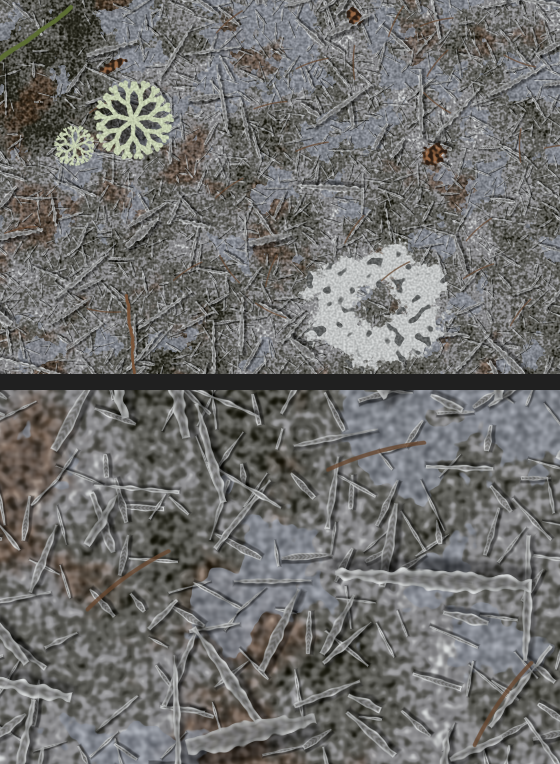
Top, the full canvas; bottom, a detail of the centre.
Give the GLSL for this texture, as a Shadertoy shader.

```glsl
const float PI = 3.14159;
const vec3 MUD = vec3(.17, .17, .13), STONE = vec3(.37, .37, .35);
const vec3 SLATE = vec3(.53, .53, .54), PALE = vec3(.76, .77, .77);
const vec3 BLUE_ICE = vec3(.52, .54, .58), RUST = vec3(.48, .33, .22);
const vec3 LICHEN = vec3(.77, .81, .69), MOSS = vec3(.36, .43, .20);

vec2 hash2(vec2 p) {
    vec3 q = fract(p.xyx * vec3(.1031, .1030, .0973));
    q += dot(q, q.yzx + 33.33);
    return fract((q.xx + q.yz) * q.zy);
}

mat2 rotate(float a) {
    float c = cos(a), s = sin(a);
    return mat2(c, -s, s, c);
}

float corner(vec2 cell, vec2 f, vec2 o) {
    float a = 2. * PI * hash2(cell + o).x;
    return dot(vec2(cos(a), sin(a)), f - o);
}

float gradientNoise(vec2 p) {
    vec2 i = floor(p), f = fract(p), u = f * f * (3. - 2. * f);
    float low = mix(corner(i, f, vec2(0)), corner(i, f, vec2(1, 0)), u.x);
    float high = mix(corner(i, f, vec2(0, 1)), corner(i, f, vec2(1)), u.x);
    return 1.4 * mix(low, high, u.y);
}

float fbm(vec2 p) {
    float sum = 0., amp = .5;
    for (int i = 0; i < 5; i++, amp *= .55) {
        sum += amp * gradientNoise(p);
        p = rotate(.6) * p * 2.1 + 7.3;
    }
    return sum;
}

float strand(vec2 p, vec2 a, vec2 b, float width, float px) {
    vec2 d = b - a;
    float h = clamp(dot(p - a, d) / dot(d, d), 0., 1.);
    return 1. - smoothstep(width - px, width + px, length(p - a - h * d));
}

vec3 iceTone(float t) {
    vec3 c = mix(MUD, STONE, smoothstep(.08, .38, t));
    c = mix(c, SLATE, smoothstep(.4, .62, t));
    return mix(c, PALE, smoothstep(.66, .95, t));
}

// Ice blades: shaded side, striped body, ragged bright rim
vec3 blades(vec3 col, vec2 p, float freq, float density, float rough, float px) {
    vec2 g = p * freq + freq;
    for (int k = 0; k < 9; k++) {
        vec2 cell = floor(g) + vec2(k % 3 - 1, k / 3 - 1);
        vec2 r = hash2(cell), s = hash2(cell + 57.);
        if (r.x > density) continue;
        vec2 q = rotate(s.x * PI) * (g - cell - hash2(cell + 13.));
        float len = mix(.3, .82, s.y), wide = mix(.035, .1, r.y * r.y), aa = px * freq;
        float taper = wide * (1.1 - .6 * abs(q.x + .2 * len) / len) + .03 * rough;
        float d = max(abs(q.y) - taper, abs(q.x) - len);
        float shade = max(abs(q.y + wide) - taper, abs(q.x) - len);
        col *= .58 + .42 * smoothstep(-.02, .05, shade);
        float stripe = .5 + .5 * sin((q.x + abs(q.y)) * 55.);
        float rim = smoothstep(-.035 - aa, -.01, d) * (.65 + .35 * s.x);
        vec3 body = mix(STONE, SLATE, .35 + .6 * stripe);
        body = mix(body, PALE * (.95 + .25 * rough), rim);
        col = mix(col, body, .9 - .9 * smoothstep(-aa, aa, d));
    }
    return col;
}

// Thin fallen conifer needles
float litter(vec2 p, float freq, float density, float px) {
    vec2 g = p * freq, cell = floor(g), s = hash2(cell + 307.);
    vec2 q = rotate(s.x * PI) * (g - cell - .5);
    q.y += .2 * q.x * q.x;
    return strand(q, vec2(-.4, 0), vec2(.4, 0), .016, px * freq) * step(s.y, density);
}

// Forking lobes folded around a center
float lichen(vec2 p, float radius, float px) {
    float sector = 2. * PI / 7., a = mod(atan(p.y, p.x) + .25, sector) - .5 * sector;
    vec2 q = length(p) / radius * vec2(cos(a), sin(a));
    float cover = 0., len = .45;
    for (int i = 0; i < 4; i++, len *= .66) {
        cover = max(cover, strand(q, vec2(0), vec2(len, 0), .065, px / radius));
        q = rotate(.55) * vec2(q.x - len, abs(q.y));
    }
    return cover;
}

vec3 leaf(vec3 col, vec2 p, vec2 size, float rough) {
    float d = length(rotate(.5) * p / size) + .5 * rough;
    vec3 tint = RUST * mix(.35, 1.25, smoothstep(-.4, .5, rough));
    return mix(tint, col, smoothstep(.85, 1.1, d));
}

void mainImage(out vec4 fragColor, in vec2 fragCoord) {
    vec2 p = fragCoord / iResolution.y;
    float px = .8 / iResolution.y, broad = fbm(p * 3.5), mid = fbm(p * 13. + 20.);
    float grain = gradientNoise(p * 95.), fine = gradientNoise(p * 170. + 9.);
    float gloom = 1. - smoothstep(.1, .65, length(p - vec2(0, 1)) + .3 * broad);
    // Wet ground and cloudy ice
    float tone = .43 + .12 * p.y + .35 * broad + .45 * mid + .2 * grain + .16 * fine;
    float soil = smoothstep(.12, .35, fbm(p * 5. + 41.) + .12 - .16 * p.x);
    vec3 col = mix(iceTone(tone - .3 * gloom), RUST * (.65 + .4 * grain), .55 * soil);
    float pane = fbm(p * 7. + 63.) + .25 * (p.y - .75) - .2 * gloom;
    col = mix(col, BLUE_ICE + .05 * grain, .85 * smoothstep(.08, .11, pane));
    // Crystals from small to large
    for (float i = 0.; i < 4.; i++)
        col = blades(col, p, 32. * pow(.64, i), (.64 - .13 * i) * (1. - .65 * gloom), grain, px);
    col += .1 * fine + .07 * grain;
    // Frost ring
    float ring = abs(length((p - vec2(1.01, .18)) / vec2(.135, .115)) - .9) + .65 * mid;
    float pits = smoothstep(.22, .42, gradientNoise(p * 38.));
    vec3 frost = PALE + .12 * fine - .4 * pits;
    col = mix(frost, col, smoothstep(.38, .52, ring + .12 * grain));
    // Plant debris
    col = mix(col, RUST * .85, .8 * litter(p, 9., .2, px));
    col = leaf(col, p - vec2(1.16, .586), vec2(.034, .027), grain);
    col = leaf(col, p - vec2(.947, .957), vec2(.018, .024), grain);
    col = leaf(col, p - vec2(.303, .824), vec2(.04, .012), grain);
    vec2 bent = p + .012 * vec2(mid, broad);
    col = mix(col, MOSS, strand(bent, vec2(0, .84), vec2(.19, .98), .006, px));
    col = mix(col, RUST, strand(bent, vec2(.337, .21), vec2(.36, 0), .004, px));
    // Pale lichens
    vec2 big = p - vec2(.357, .68), small = p - vec2(.2, .61);
    col *= .55 + .45 * smoothstep(.05, .11, length(big));
    float lobes = max(lichen(big + .008 * mid, .098, px), lichen(small + .015 * mid, .05, px));
    fragColor = vec4(clamp(mix(col, LICHEN + .12 * fine, lobes), 0., 1.), 1);
}
```
